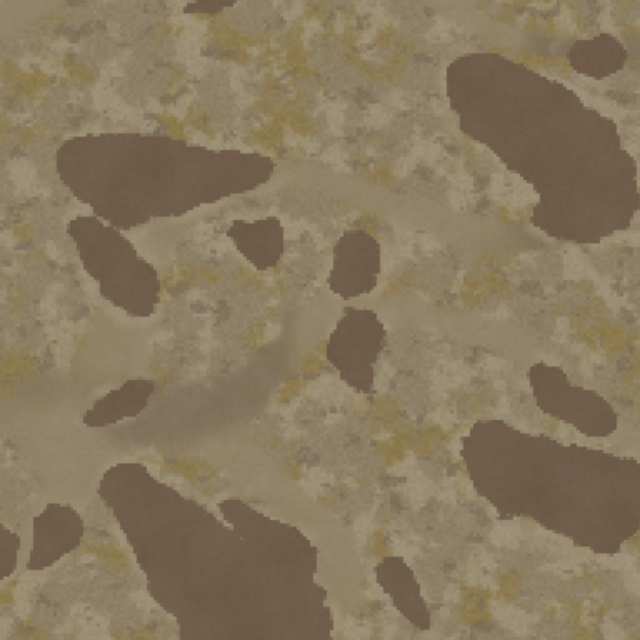
A Shadertoy shader for this pattern:

```glsl
// Weathered camouflage: brown tapered blobs and smooth veins on mottled tan and ochre ground.

#define TEXELS 192.0        // grain cells across the canvas
#define LARGE_GRID 2.0      // large blob cells across the canvas
#define SMALL_GRID 4.0      // small blob cells across the canvas
#define SMALL_SHARE 0.62    // part of the small cells that hold a blob
#define BEND 0.10           // how far the blobs are bent
#define EDGE_ROUGHNESS 0.016
#define VEIN_WIDTH 0.045
#define RIM_WIDTH 0.026
#define GRAIN 0.035
#define SEED 7.0

const vec3 TAN   = vec3(0.550, 0.497, 0.398);
const vec3 PALE  = vec3(0.615, 0.565, 0.462);
const vec3 OCHRE = vec3(0.545, 0.473, 0.300);
const vec3 SHADE = vec3(0.480, 0.420, 0.340);
const vec3 VEIN  = vec3(0.568, 0.512, 0.408);
const vec3 BROWN = vec3(0.437, 0.360, 0.288);

// Integer hash: two values in 0..1 for a lattice point
vec2 hash2(vec2 cell) {
    uvec2 k = uvec2(ivec2(floor(cell + 0.5)) + 4096);
    uint h = k.x * 73856093u ^ k.y * 19349663u;
    h = (h ^ (h >> 15)) * 739982445u;
    h = (h ^ (h >> 12)) * 695872825u;
    h ^= h >> 15;
    return vec2(h & 65535u, h >> 16) / 65535.0;
}

float gradientDot(vec2 cell, vec2 offset) {
    float angle = 6.2832 * hash2(cell).x;
    return dot(vec2(cos(angle), sin(angle)), offset);
}

// Gradient noise, about -0.7..0.7
float noise(vec2 p) {
    vec2 i = floor(p), f = p - i;
    vec2 w = f * f * f * (f * (f * 6.0 - 15.0) + 10.0);
    vec2 e = vec2(1, 0);
    return mix(mix(gradientDot(i, f), gradientDot(i + e.xy, f - e.xy), w.x),
               mix(gradientDot(i + e.yx, f - e.yx), gradientDot(i + e.xx, f - e.xx), w.x), w.y);
}

float fbm(vec2 p) {
    float sum = 0.0, amplitude = 1.0;
    for (int i = 0; i < 4; i++) {
        sum += amplitude * noise(p);
        p = mat2(1.6, 1.2, -1.2, 1.6) * p + 17.3;
        amplitude *= 0.62;
    }
    return sum;
}

// Distance to tapered capsules scattered on a jittered grid
float blobs(vec2 p, float grid, float share, vec2 radii, vec2 lengths, float spread, float seed) {
    vec2 home = floor(p * grid);
    float nearest = 1.0;
    for (int y = -1; y <= 1; y++)
    for (int x = -1; x <= 1; x++) {
        vec2 cell = home + vec2(x, y), key = cell + seed * 31.0;
        if (hash2(key + 300.0).x > share) continue;
        vec2 size = hash2(key + 100.0), turn = hash2(key + 200.0);
        vec2 center = (cell + 0.5 + 0.55 * (hash2(key) - 0.5)) / grid;
        float angle = -0.5 + spread * (turn.x - 0.5);
        vec2 halfAxis = mix(lengths.x, lengths.y, size.x) * vec2(cos(angle), sin(angle));
        vec2 q = p - center;
        float t = clamp(dot(q, halfAxis) / dot(halfAxis, halfAxis), -1.0, 1.0);
        float radius = mix(radii.x, radii.y, size.y) * (1.0 + 0.45 * t * (turn.y * 2.0 - 1.0));
        nearest = min(nearest, length(q - halfAxis * t) - radius);
    }
    return nearest;
}

vec3 camouflage(vec2 p) {
    // Mottled ground
    vec3 color = mix(TAN, OCHRE, smoothstep(-0.05, 0.5, fbm(p * 8.0 + 40.0)));
    color = mix(color, PALE, 0.9 * smoothstep(-0.05, 0.38, fbm(p * 15.0 + 80.0)));
    color = mix(color, SHADE, 0.75 * smoothstep(0.2, 0.55, fbm(p * vec2(22.0, 30.0) + 120.0)));

    // Bent coordinates and blob distance
    vec2 bent = p + BEND * vec2(noise(p * 3.2 + 11.0), noise(p * 3.2 + 61.0));
    float rough = EDGE_ROUGHNESS * fbm(p * 15.0 + 200.0);
    float blob = blobs(bent, LARGE_GRID, 1.0, vec2(0.045, 0.08), vec2(0.09, 0.16), 1.3, SEED);
    blob = min(blob, blobs(bent, SMALL_GRID, SMALL_SHARE, vec2(0.025, 0.044),
                           vec2(0.012, 0.055), 4.5, SEED + 5.0)) + rough;

    // Smooth veins with shaded stretches
    float course = abs(noise(bent * vec2(1.5, 2.3) + 23.4)) / 1.8;
    float vein = 1.0 - smoothstep(0.55, 1.0, (course + rough) / VEIN_WIDTH);
    vec3 veinColor = mix(VEIN, SHADE, 0.85 * smoothstep(0.05, 0.3, noise(p * 4.0 + 150.0)));
    color = mix(color, veinColor, 0.85 * vein);

    // Pale broken rim, then the brown blobs
    float rim = 1.0 - smoothstep(0.2, 1.0, blob / RIM_WIDTH);
    color = mix(color, PALE, 0.75 * rim * smoothstep(-0.25, 0.2, noise(p * 17.0 + 90.0)));
    float brown = 1.0 - smoothstep(-0.002, 0.002, blob);
    color = mix(color, BROWN + 0.02 * fbm(p * 9.0 + 170.0), brown);

    // Fine grain, fainter on blobs and veins
    vec2 speck = hash2(floor(p * TEXELS) + 900.0) - 0.5;
    float strength = GRAIN * (1.0 - 0.6 * max(brown, vein));
    return color + strength * (speck.x + speck.y * vec3(0.35, 0.0, -0.35));
}

void mainImage(out vec4 fragColor, in vec2 fragCoord) {
    // Blend the four nearest grain cells for soft stepped edges
    vec2 q = fragCoord / iResolution.y * TEXELS - 0.5;
    vec2 cell = floor(q), w = smoothstep(0.1, 0.9, q - cell);
    vec3 color = vec3(0.0);
    for (int i = 0; i < 4; i++) {
        vec2 corner = vec2(i & 1, i >> 1);
        vec2 weight = mix(1.0 - w, w, corner);
        color += weight.x * weight.y * camouflage((cell + corner + 0.5) / TEXELS);
    }
    fragColor = vec4(color, 1.0);
}
```
